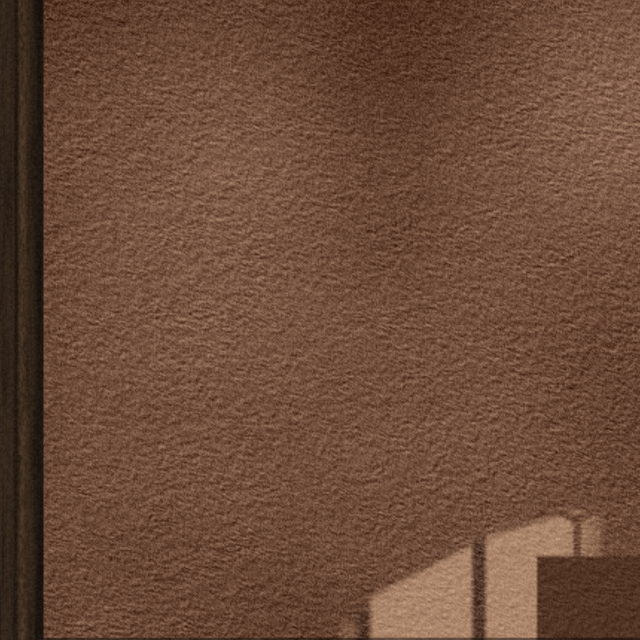
Write a three.js fragment shader that draws this texture.

```glsl
// A rough brown plaster wall beside a dark timber frame, with a patch of window light.
// Broad gaussian pools set the light, a noise height field gives the grazing relief,
// and soft-edged boxes and slanted lines cut the bright panes and their shadows.
varying vec2 vUv;

float hash(vec2 p) {
  vec3 q = fract(vec3(p.xyx) * 0.1031);
  q += dot(q, q.yzx + 33.33);
  return fract((q.x + q.y) * q.z);
}

float noise(vec2 p) {
  vec2 i = floor(p), f = fract(p);
  f = f * f * (3.0 - 2.0 * f);
  return mix(mix(hash(i), hash(i + vec2(1.0, 0.0)), f.x),
             mix(hash(i + vec2(0.0, 1.0)), hash(i + vec2(1.0, 1.0)), f.x), f.y);
}

float fbm(vec2 p) {
  float sum = 0.0, amp = 0.5;
  for (int i = 0; i < 4; i++) {
    sum += amp * noise(p);
    p = mat2(0.8, 0.6, -0.6, 0.8) * p * 2.03 + 7.1;
    amp *= 0.5;
  }
  return sum;
}

// Plaster height: small slanted ripples with finer grit on top.
float plaster(vec2 p) {
  p.y += 0.2 * p.x + 0.01 * noise(p * 23.0);
  return 0.5 * noise(p * vec2(52.0, 95.0))
       + 0.85 * noise(p * vec2(115.0, 180.0) + 31.0)
       + 0.75 * noise(mat2(0.9, 0.4, -0.4, 0.9) * p * vec2(200.0, 270.0) + 57.0);
}

float pool(vec2 p, vec2 center, vec2 size) {
  vec2 d = (p - center) / size;
  return exp(-dot(d, d));
}

float band(float x, float lo, float hi, float blur) {
  return smoothstep(lo - blur, lo + blur, x) * (1.0 - smoothstep(hi - blur, hi + blur, x));
}

float segment(vec2 p, vec2 a, vec2 b) {
  vec2 d = b - a;
  return length(p - a - d * clamp(dot(p - a, d) / dot(d, d), 0.0, 1.0));
}

// Broad light level over the wall, zero being the plain brown.
float wallLight(vec2 p) {
  float l = -0.1 + 0.6 * (fbm(p * vec2(5.0, 8.0)) - 0.47);
  l += 0.75 * pool(p, vec2(0.36, 0.74), vec2(0.17, 0.2));
  l += 0.55 * pool(p, vec2(0.3, 0.48), vec2(0.25, 0.2));
  l += 1.15 * pool(p, vec2(0.97, 0.82), vec2(0.17, 0.18));
  l += 0.4 * pool(p, vec2(0.78, 0.6), vec2(0.12, 0.16));
  l += 0.35 * pool(p, vec2(0.72, 0.33), vec2(0.2, 0.1));
  l -= 1.35 * pool(p, vec2(0.62, 1.02), vec2(0.2, 0.17));
  l -= 0.5 * pool(p, vec2(0.6, 0.78), vec2(0.1, 0.16));
  l -= 0.95 * pool(p, vec2(0.1, 1.02), vec2(0.25, 0.14));
  l -= 0.5 * pool(p, vec2(0.98, 0.42), vec2(0.15, 0.2));
  l -= 0.55 * pool(p, vec2(0.45, 0.02), vec2(0.2, 0.1));
  return l - 0.3 * pool(p, vec2(0.07, 0.5), vec2(0.05, 0.8));
}

// Coverage of the window light, with mullion, box and stand in shadow.
float windowLight(vec2 p) {
  float slope = min(0.066 + 0.515 * (p.x - 0.577), 0.161 + 0.29 * (p.x - 0.759));
  float top = min(slope, 0.201);
  float lit = 1.0 - smoothstep(-0.01, 0.01, p.y - top);
  lit *= band(p.x, 0.579, 0.94, 0.008) * (1.0 - 0.6 * smoothstep(0.87, 0.95, p.x));
  lit *= 1.0 - 0.96 * band(p.x, 0.738, 0.759, 0.006);
  lit *= 1.0 - band(p.x, 0.839, 1.1, 0.003) * band(p.y, -0.1, 0.131, 0.004);
  float stand = segment(p, vec2(0.902, 0.12), vec2(0.902, 0.19));
  stand = min(stand, segment(p, vec2(0.902, 0.187), vec2(0.873, 0.201)));
  stand = min(stand, segment(p, vec2(0.902, 0.187), vec2(0.935, 0.205)));
  lit *= 1.0 - smoothstep(0.009, 0.003, stand);
  float sliver = band(p.x, 0.533, 0.557, 0.008) * (1.0 - smoothstep(0.015, 0.045, p.y));
  return lit + 0.35 * sliver;
}

vec3 timber(vec2 p) {
  float grain = fbm(p * vec2(230.0, 7.0));
  vec3 col = vec3(0.19, 0.14, 0.1) * (0.7 + 0.6 * grain);
  float ridge = band(p.x, 0.029, 0.041, 0.004);
  col += vec3(0.10, 0.075, 0.05) * ridge * (0.1 + noise(p * vec2(350.0, 130.0)));
  col *= 1.0 - 0.3 * band(p.x, 0.022, 0.028, 0.003);
  col *= 1.0 - 0.4 * smoothstep(0.046, 0.062, p.x);
  return col + 0.05 * (noise(p * 330.0) - 0.5);
}

void main() {
  vec2 p = vUv;
  float relief = plaster(p) - plaster(p + vec2(-0.0014, 0.0026));
  float grit = noise(p * 430.0 + 11.0) - 0.5;
  float level = wallLight(p);
  float rough = 0.7 + 0.6 * fbm(p * 6.0 + 3.0) + 0.12 * level;

  vec3 wall = vec3(0.432, 0.298, 0.226) + vec3(0.075, 0.072, 0.066) * level;

  // Shaded box and the dim surround of the bright panes
  float box = band(p.x, 0.839, 1.1, 0.003) * band(p.y, -0.1, 0.131, 0.004);
  wall = mix(wall, vec3(0.31, 0.195, 0.135), 0.9 * box);
  wall *= 1.0 - 0.28 * band(p.x, 0.737, 0.759, 0.006) * (1.0 - smoothstep(0.14, 0.17, p.y));
  wall *= 1.0 - 0.2 * band(p.x, 0.557, 0.577, 0.006) * (1.0 - smoothstep(0.03, 0.07, p.y));
  float lit = windowLight(p);
  wall = mix(wall, vec3(0.69, 0.54, 0.43), 0.93 * lit);
  float relightness = (1.0 - 0.35 * lit) * (1.0 - 0.4 * box);
  wall += vec3(0.95, 0.92, 0.84) * relightness * (0.18 * rough * relief + 0.14 * grit);
  wall *= 1.0 - 0.45 * (1.0 - smoothstep(0.002, 0.005, p.y));

  vec3 col = mix(timber(p), wall, smoothstep(0.066, 0.07, p.x));
  gl_FragColor = vec4(clamp(col, 0.0, 1.0), 1.0);
}
```
